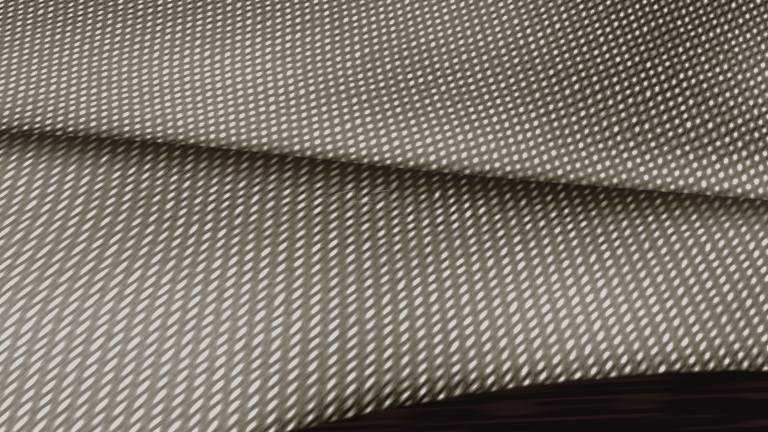
This texture is drawn by a Shadertoy shader. Its source:

```glsl
// Folded beige woven cloth: fine weave above a fold, roped stitch columns below, dark table corner.

const float LOWER_COLUMNS = 48.0;   // stitch columns across the lower cloth
const float LOWER_ROWS = 55.0;      // row density just under the fold
const float UPPER_COLUMNS = 70.0;   // stitch columns across the upper cloth
const float UPPER_ROWS = 53.0;      // row density at the fold lip
const float STAGGER = 0.5;          // row shift from one column to the next
const float LOWER_SLANT = 1.3;      // rows climbed by a stitch across its column
const float UPPER_SLANT = 0.7;
const float FAN = 0.5;              // how much the columns spread toward the viewer
const float ROW_TURN = 0.35;        // how much rows turn away from the fold line
const float BODY = 1.7;             // relief of each stitch
const float SHEEN = 2.5;            // strength of the silky highlights
const float GROOVE = 0.7;           // darkness between stitches
const float WEAR = 0.6;             // brightness variation between stitches
const float LOWER_LIGHT = 2.45;     // ground tone of each layer
const float UPPER_LIGHT = 2.4;
const float PATCHES = 2.1;          // strength of broad light and dark areas
const float TAU = 6.2831853;

// Tones from table black to thread highlight
const vec3 TONES[6] = vec3[6](
    vec3(0.07, 0.05, 0.05), vec3(0.21, 0.17, 0.12), vec3(0.40, 0.37, 0.31),
    vec3(0.51, 0.48, 0.43), vec3(0.64, 0.61, 0.58), vec3(0.83, 0.82, 0.80));
const vec3 GRAIN_COLOR = vec3(0.17, 0.10, 0.09);

float hash(vec2 p) {
    vec3 q = fract(vec3(p.xyx) * 0.1031);
    q += dot(q, q.yzx + 33.33);
    return fract((q.x + q.y) * q.z);
}

float noise(vec2 p) {
    vec2 i = floor(p), f = fract(p);
    f = f * f * (3.0 - 2.0 * f);
    return mix(mix(hash(i), hash(i + vec2(1, 0)), f.x),
               mix(hash(i + vec2(0, 1)), hash(i + vec2(1, 1)), f.x), f.y);
}

vec3 toneColor(float tone) {
    float t = clamp(tone, 0.0, 4.999);
    int i = int(t);
    return mix(TONES[i], TONES[i + 1], fract(t));
}

// Slanted stitches stacked in columns; returns the tone added to the ground
float weave(vec2 q, float slant) {
    float column = floor(q.x);
    float across = fract(q.x) - 0.5;
    float along = q.y + STAGGER * column - slant * across
                + 0.35 * (noise(vec2(column * 7.3, q.y * 0.5)) - 0.5);
    float id = hash(vec2(column, floor(along)) + 71.0);
    float lobe = pow(max(cos(across * TAU * 0.5), 0.0), 1.9);
    float wave = 0.5 - 0.5 * cos(TAU * along);
    float body = lobe * wave;
    float fibres = noise(vec2(q.x * 4.0, along * 6.0));
    float glint = pow(body, 2.0) * (1.0 - WEAR + 2.0 * WEAR * id);
    float groove = (1.0 - wave) * (1.0 - wave) * (0.4 + 0.6 * lobe);
    return BODY * body + SHEEN * glint * (0.6 + 0.6 * fibres) - GROOVE * groove
         + 0.7 * (fibres - 0.5);
}

float foldHeight(float x) {
    return 0.694 - 0.157 * x + 0.012 * sin(x * TAU) * (1.0 - x);
}

float tableHeight(float x) {
    return 0.139 - 0.37 * (1.0 - x) * (1.0 - x) + 0.004 * noise(vec2(x * 40.0, 2.0));
}

float lowerTone(vec2 uv, float depth) {
    float ripple = noise(uv * vec2(6.0, 4.0) + 3.0) - 0.5;
    float x = (uv.x - 0.5 - 0.03 * depth + 0.016 * ripple) / (0.88 + FAN * depth);
    float rowDepth = max(depth, 0.0) * (1.0 + ROW_TURN * (uv.x - 0.5));
    vec2 q = vec2(x * LOWER_COLUMNS, -LOWER_ROWS * log(1.0 + rowDepth) + ripple);
    float light = LOWER_LIGHT + PATCHES * (noise(uv * vec2(4.0, 3.5) + 11.0) - 0.5);
    light += 0.35 * smoothstep(0.25, 0.5, depth) * (1.0 - uv.x);
    light -= 1.0 * (1.0 - smoothstep(0.0, 0.08, uv.y - tableHeight(uv.x)));
    float lit = smoothstep(-0.015, 0.1, depth);   // shadow cast by the fold
    return (light + weave(q, LOWER_SLANT)) * mix(0.25, 1.0, lit);
}

float upperTone(vec2 uv, float rise) {
    float ripple = noise(uv * vec2(5.0, 6.0) + 20.0) - 0.5;
    float x = (uv.x - 0.5 + 0.1 * rise + 0.012 * ripple) * (1.0 + 0.35 * rise);
    float rowRise = rise * (1.0 - ROW_TURN * (uv.x - 0.5));
    vec2 q = vec2(x * UPPER_COLUMNS, UPPER_ROWS * (rowRise + 0.35 * rowRise * rowRise) + ripple);
    float light = UPPER_LIGHT + PATCHES * (noise(uv * vec2(3.5, 6.0) + 5.0) - 0.5);
    light += 0.4 * exp(-pow((rise - 0.06) / 0.045, 2.0));
    vec2 glow = (uv - vec2(0.58, 0.96)) * vec2(6.0, 9.0);
    light += 0.5 * exp(-dot(glow, glow));
    float roll = smoothstep(-0.005, 0.03, rise);
    return (light + weave(q, UPPER_SLANT)) * mix(0.5, 1.0, roll);
}

// Thin loose hairs just under the fold
float lint(vec2 p) {
    float hair = 0.0;
    for (float i = 0.0; i < 3.0; i++) {
        vec2 a = vec2(0.78 + 0.04 * i, 0.53 + 0.04 * hash(vec2(i, 4.0)));
        vec2 d = 0.04 * vec2(1.0, hash(vec2(i, 9.0)) - 0.4);
        vec2 r = p - a;
        float h = clamp(dot(r, d) / dot(d, d), 0.0, 1.0);
        hair = max(hair, 1.0 - smoothstep(0.0005, 0.0025, length(r - d * h)));
    }
    return hair;
}

void mainImage(out vec4 fragColor, in vec2 fragCoord) {
    vec2 uv = fragCoord / iResolution.xy;
    float soft = 1.2 / iResolution.y;
    float rise = uv.y - foldHeight(uv.x);
    // Two layers of cloth
    vec3 lower = toneColor(lowerTone(uv, -rise));
    lower = mix(lower, TONES[4], 0.4 * lint(fragCoord / iResolution.y));
    vec3 color = mix(lower, toneColor(upperTone(uv, rise)), smoothstep(-soft, soft, rise));
    // Dark table with faint wood grain
    float grain = noise(vec2(uv.x * 12.0, (uv.y - 0.08 * uv.x) * 110.0));
    vec3 table = mix(TONES[0], GRAIN_COLOR, 0.7 * smoothstep(0.5, 0.95, grain));
    float edge = uv.y - tableHeight(uv.x);
    fragColor = vec4(mix(table, color, smoothstep(-soft, 0.006 + soft, edge)), 1.0);
}
```
